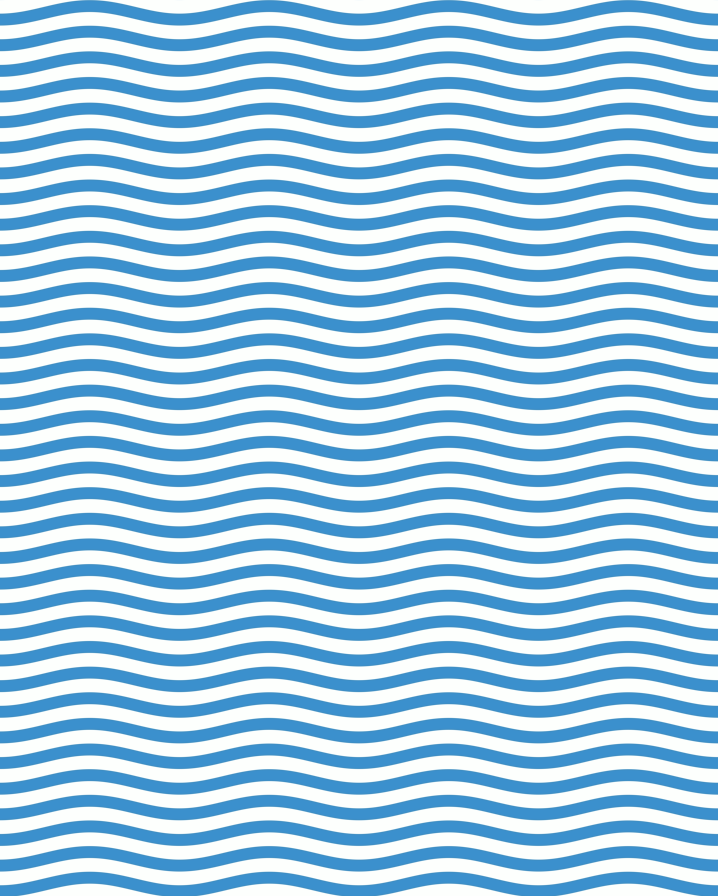
Give the GLSL for this pattern, as a Shadertoy shader.

```glsl
#define WAVES 4.0            // crests across the canvas
#define ROWS 34.95           // stripes down the canvas
#define AMPLITUDE 0.00755    // in canvas heights
#define THICKNESS 0.0133     // in canvas heights
#define FRINGE 0.0022        // width of the duller stripe rim
#define PAPER vec3(0.992, 1.0, 0.994)
#define INK vec3(0.232, 0.563, 0.805)
#define RIM vec3(0.245, 0.555, 0.755)

const float TAU = 6.2831853;

// Signed distance to the nearest wavy stripe; p is in canvas heights from the top left.
float stripeDistance(vec2 p, float aspect) {
    float frequency = TAU * WAVES / aspect;
    float phase = frequency * p.x;
    float wave = AMPLITUDE * cos(phase);
    float slope = AMPLITUDE * frequency * sin(phase);

    // Repeat downwards, then correct for the slope to keep the width even
    float offset = (fract((p.y - wave) * ROWS) - 0.5) / ROWS;
    return abs(offset) * inversesqrt(1.0 + slope * slope) - 0.5 * THICKNESS;
}

void mainImage(out vec4 fragColor, in vec2 fragCoord) {
    float pixel = 1.0 / iResolution.y;
    float aspect = iResolution.x * pixel;
    vec2 p = vec2(fragCoord.x, iResolution.y - fragCoord.y) * pixel;

    float d = stripeDistance(p, aspect);
    float coverage = 1.0 - smoothstep(-0.75 * pixel, 0.75 * pixel, d);

    // Slightly duller ink along the stripe edges
    vec3 stripe = mix(INK, RIM, smoothstep(-FRINGE, 0.0, d));
    fragColor = vec4(mix(PAPER, stripe, coverage), 1.0);
}
```
